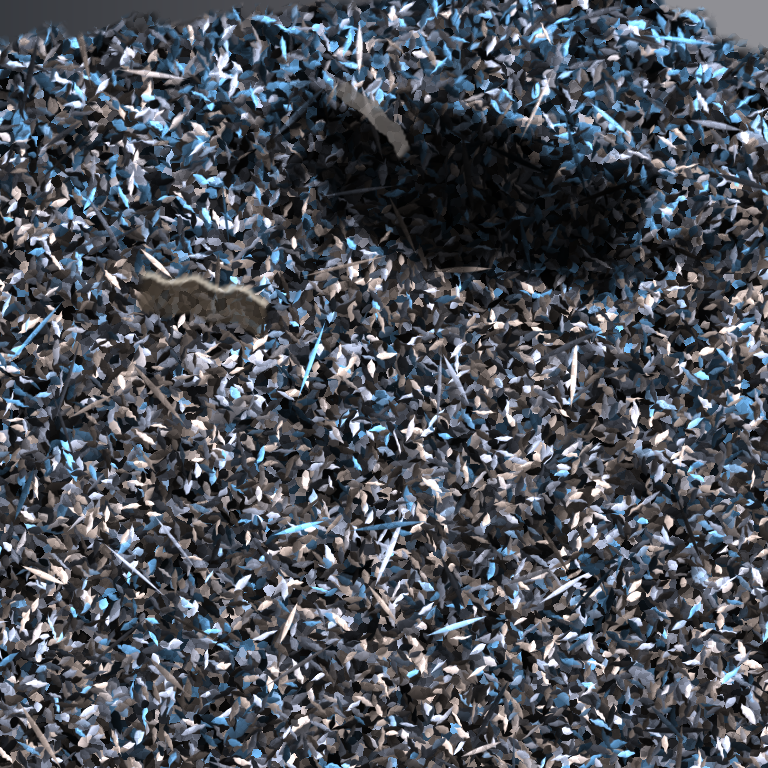
This texture is drawn by a WebGL 1 fragment shader. Its source:

```glsl
precision highp float;
// A glittering heap of dark metal shavings and chips around a shadowed hollow.
// Cellular grit lies under layers of randomly turned, tapered shards; broad
// light masks then shape the heap, the hollow and the smooth wall behind it.

uniform vec2 u_resolution;

vec4 hash4(vec2 p) {
  vec4 q = fract(p.xyxy * vec4(0.1031, 0.1030, 0.0973, 0.1099));
  q += dot(q, q.wzxy + 33.33);
  return fract((q.xxyz + q.yzzw) * q.zywx);
}

vec2 turn(vec2 p, float angle) {
  float c = cos(angle), s = sin(angle);
  return vec2(c * p.x + s * p.y, c * p.y - s * p.x);
}

// Layered sines: a soft field between about -1 and 1.
float waves(vec2 p) {
  float sum = sin(p.x + 1.7 * sin(p.y * 0.8)) * 0.5;
  sum += sin(p.y * 1.9 + 1.3 * sin(p.x * 1.4 + 2.0)) * 0.3;
  return sum + sin(dot(p, vec2(3.1, -2.7)) + 1.0) * 0.2;
}

// Rank 0..1 sets the brightness, hue 0..1 goes from blue to warm.
vec3 chipColour(float rank, float hue) {
  float h = clamp(rank, 0.0, 1.0);
  float tone = 0.02 + 0.46 * h + 0.56 * pow(h, 5.0);
  vec3 blue = vec3(0.62, 0.98, 1.30);
  vec3 steel = vec3(0.93, 0.98, 1.12);
  vec3 warm = vec3(1.09, 0.99, 0.95);
  vec3 tint = mix(blue, steel, smoothstep(0.08, 0.30, hue));
  return tone * mix(tint, warm, smoothstep(0.45, 0.85, hue));
}

// Cellular noise: the random values of the nearest cell point.
vec4 nearestCell(vec2 p) {
  vec4 nearest = vec4(0.0);
  float best = 9.0;
  for (int j = -1; j <= 1; j++) {
    for (int i = -1; i <= 1; i++) {
      vec2 id = floor(p) + vec2(float(i), float(j));
      vec4 r = hash4(id + 211.0);
      vec2 d = p - id - r.xy;
      float dist = dot(d, d);
      if (dist < best) { best = dist; nearest = r; }
    }
  }
  return nearest;
}

// Lays one layer of tapered shards over a colour; halfSize is in cells.
vec3 scatter(vec3 under, vec2 uv, float cells, vec2 halfSize, float chance,
             float lift, float warmth, float blur, float seed) {
  vec2 p = uv * cells;
  vec3 colour = under;
  for (int j = -1; j <= 1; j++) {
    for (int i = -1; i <= 1; i++) {
      vec2 id = floor(p) + vec2(float(i), float(j));
      vec4 place = hash4(id + seed);
      vec4 look = hash4(id + seed + 57.0);
      vec2 q = turn(p - id - place.xy, -0.6 + 3.0 * (place.z - 0.5));
      vec2 extent = halfSize * mix(vec2(0.5, 0.4), vec2(1.0), look.xy);
      float along = q.x / extent.x;
      float inside = extent.y * (1.0 - along * along) - abs(q.y);
      float mask = smoothstep(-blur * cells, blur * cells, inside);
      float facet = 1.0 + 0.25 * clamp(q.y / extent.y, -1.0, 1.0);
      vec3 chip = facet * chipColour(look.z + lift, look.w + warmth);
      colour = mix(colour, chip, mask * step(place.w, chance));
    }
  }
  return colour;
}

// Curved strip: x is its mask, y runs across it from -1 to 1.
vec2 strip(vec2 uv, vec2 centre, float angle, vec2 extent, float bend) {
  vec2 q = turn(uv - centre, angle) / extent;
  q.y += bend * q.x * q.x + 0.15 * sin(q.x * 9.0);
  float mask = smoothstep(1.0, 0.85, abs(q.x)) * smoothstep(1.0, 0.7, abs(q.y));
  return vec2(mask, q.y);
}

void main() {
  vec2 uv = gl_FragCoord.xy / u_resolution;
  vec2 rough = uv + 0.0016 * vec2(waves(uv.yx * 210.0), waves(uv * 240.0));
  float blur = max(0.0013, 1.0 / u_resolution.y) + 0.0008 * smoothstep(0.6, 1.0, uv.y);
  float warmth = 0.12 * waves(uv * 13.0) - 0.22 * smoothstep(0.55, 0.95, uv.y) + 0.04;
  float lift = 0.09 * waves(uv * 31.0 + 4.0) + 0.03;

  // Grit and shards, from broad chips to fine glints and long needles
  vec4 grit = nearestCell(rough * 85.0);
  vec3 colour = chipColour(grit.z * 0.85 + lift, grit.w + warmth);
  colour = scatter(colour, rough, 24.0, vec2(0.75, 0.32), 0.45, lift - 0.12, warmth, blur, 11.0);
  colour = scatter(colour, rough, 42.0, vec2(0.85, 0.30), 0.80, lift, warmth, blur, 83.0);
  colour = scatter(colour, rough, 66.0, vec2(0.85, 0.36), 0.80, lift, warmth, blur, 147.0);
  colour = scatter(colour, rough, 50.0, vec2(0.90, 0.24), 0.40, lift + 0.12, warmth, blur, 305.0);
  colour = scatter(colour, uv, 17.0, vec2(0.90, 0.075), 0.22, lift + 0.15, warmth, blur, 419.0);
  colour *= 0.84 + 0.32 * nearestCell(rough * 150.0).z;

  // Bark flake with a pale rim, and a curled sliver above the hollow
  vec2 bark = strip(rough, vec2(0.265, 0.610), -0.18, vec2(0.09, 0.030), 0.3);
  vec3 barkColour = vec3(0.25, 0.22, 0.19) * (0.7 + 0.6 * grit.z);
  barkColour = mix(barkColour, vec3(0.82, 0.78, 0.72), smoothstep(0.45, 0.7, bark.y));
  colour = mix(colour, barkColour, 0.85 * bark.x);

  // Shadowed hollow with a ragged border
  vec2 h = turn(uv - vec2(0.61, 0.745), -0.25) / vec2(0.31, 0.115);
  float hollow = length(h) + 0.22 * waves(uv * 38.0) + 0.16 * (grit.z - 0.5);
  colour *= mix(0.16, 1.0, smoothstep(0.60, 1.18, hollow));
  vec2 sliver = strip(rough, vec2(0.49, 0.85), -0.75, vec2(0.065, 0.013), 0.8);
  colour = mix(colour, vec3(0.48, 0.46, 0.45) * (0.75 + 0.4 * grit.z), 0.8 * sliver.x);

  // Smooth dark wall at the upper left and a pale one in the right corner
  float ragged = 0.012 * waves(uv * 60.0) + 0.012 * (grit.w - 0.5);
  float leftWall = smoothstep(-0.008, 0.012, uv.y - 0.945 - 0.11 * uv.x + ragged);
  float rightWall = smoothstep(-0.01, 0.015, uv.y + 0.57 * uv.x - 1.49 + ragged);
  colour = mix(colour, mix(vec3(0.22, 0.23, 0.25), vec3(0.33, 0.33, 0.35), uv.x * 2.0), leftWall);
  colour = mix(colour, vec3(0.56, 0.56, 0.58), rightWall);

  gl_FragColor = vec4(clamp(colour, 0.0, 1.0), 1.0);
}
```
